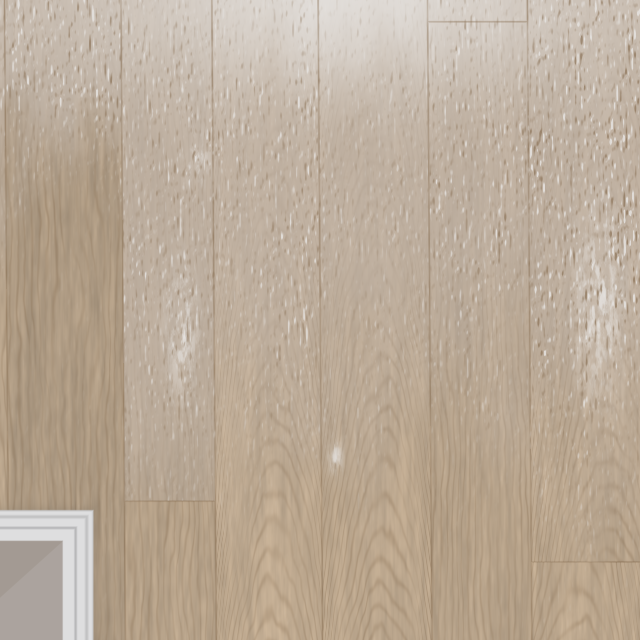
This texture is drawn by a Shadertoy shader. Its source:

```glsl
#define SEAM_WIDTH 0.0011
#define SEAM_SLANT 0.007
#define RING_COUNT 24.0
#define STRAIGHT_LINES 15.0
#define GRAIN_DEPTH 0.30
#define RELIEF_SCALE vec2(215.0, 105.0)
#define OAK vec3(0.725, 0.645, 0.548)
#define OAK_DARK vec3(0.53, 0.43, 0.32)
#define SHEEN vec3(0.762, 0.715, 0.672)
#define GLARE vec3(0.90, 0.89, 0.88)
#define FRAME_CORNER vec2(0.146, 0.203)
#define FRAME_WIDTH 0.048

// Per plank traits, from left to right
const float SEAM[8] = float[](-0.15, 0.007, 0.189, 0.331, 0.497, 0.668, 0.824, 1.012);
const float JOINT[7] = float[](-1.0, -1.0, 0.217, -1.0, -1.0, 0.966, 0.122);
const float SHEEN_START[7] = float[](0.70, 0.77, 0.24, 0.40, 0.40, 0.40, 0.36);
const float ARCHED[7] = float[](0.0, 0.0, 0.1, 1.0, 1.0, 0.0, 1.0);
const float ROUGH[7] = float[](0.5, 0.9, 0.65, 0.65, 0.45, 0.7, 1.2);
const float TONE[7] = float[](0.99, 0.95, 0.98, 1.025, 1.0, 0.985, 1.0);

// Bright reflections: centre and radii
const vec4 SPOT[4] = vec4[](vec4(0.938, 0.53, 0.033, 0.13), vec4(0.308, 0.75, 0.018, 0.035),
                           vec4(0.285, 0.48, 0.022, 0.09), vec4(0.525, 0.285, 0.010, 0.025));

float hash(vec2 p) {
    vec3 q = fract(p.xyx * 0.1031);
    q += dot(q, q.yzx + 33.33);
    return fract((q.x + q.y) * q.z);
}

float noise(vec2 p) {
    vec2 i = floor(p), f = fract(p);
    f = f * f * (3.0 - 2.0 * f);
    return mix(mix(hash(i), hash(i + vec2(1, 0)), f.x),
               mix(hash(i + vec2(0, 1)), hash(i + vec2(1, 1)), f.x), f.y);
}

float fbm(vec2 p) {
    float sum = 0.0, amp = 0.5;
    for (int i = 0; i < 4; i++) {
        sum += amp * noise(p);
        p = p * 2.03 + 17.1;
        amp *= 0.5;
    }
    return sum;
}

// Brushed surface height, finer across the grain than along it
float relief(vec2 p) {
    p.y += 0.35 * p.x;
    return 0.65 * noise(p * RELIEF_SCALE + 40.0) + 0.35 * noise(p * RELIEF_SCALE * vec2(1.3, 0.4) + 90.0);
}

// Bare oak: arched or straight growth lines, pores and slow tone drift
vec3 oak(vec2 p, float across, float arched, float tone, float seed) {
    vec2 offset = vec2(seed * 13.7 + 20.0, seed * 7.3 + 20.0);
    float warp = fbm(p * vec2(17.0, 5.0) + offset) - 0.5;
    float bow = across + 0.12 * sin(seed * 4.0);
    float rings = RING_COUNT * (p.y + 1.4 * bow * bow + 0.14 * warp);
    float lines = STRAIGHT_LINES * (across + 0.25 * warp);
    float phase = mix(lines, rings, arched);
    float growth = pow(0.5 + 0.5 * sin(6.2832 * phase), 4.0);
    growth *= 0.15 + noise(p * vec2(50.0, 7.0) + offset);
    float pores = fbm(p * vec2(130.0, 9.0) + offset) - 0.47;
    float fibre = noise(p * vec2(260.0, 45.0) + offset) - 0.5;
    float drift = fbm(p * vec2(16.0, 2.5) + offset + 50.0) - 0.47;
    vec3 wood = OAK * tone * (1.0 + 0.17 * pores + 0.06 * fibre + 0.09 * drift);
    return mix(wood, OAK_DARK, GRAIN_DEPTH * growth);
}

// White moulding around a grey panel in the lower left corner
vec3 frame(vec2 p, float depth, float px) {
    float t = depth / FRAME_WIDTH;
    float outer = 1.0 - smoothstep(0.0, 0.10, abs(t - 0.22));
    float inner = 1.0 - smoothstep(0.0, 0.08, abs(t - 0.58));
    vec3 moulding = vec3(0.87, 0.87, 0.875) - 0.11 * outer - 0.15 * inner;
    moulding -= 0.10 * (1.0 - smoothstep(0.0, 0.08, t));
    float facet = smoothstep(-px, px, 0.9 * p.x + 0.066 - p.y);
    vec3 panel = mix(vec3(0.64, 0.605, 0.575), vec3(0.67, 0.64, 0.62), facet);
    return mix(moulding, panel, smoothstep(-px, px, depth - FRAME_WIDTH));
}

void mainImage(out vec4 fragColor, in vec2 fragCoord) {
    vec2 uv = fragCoord / iResolution.xy;
    float px = 1.0 / min(iResolution.x, iResolution.y);

    // Find the plank and the distance to its edges
    vec2 p = vec2(uv.x - SEAM_SLANT * (1.0 - uv.y), uv.y);
    int id = 0;
    for (int i = 1; i < 7; i++) if (p.x > SEAM[i]) id = i;
    float across = (p.x - SEAM[id]) / (SEAM[id + 1] - SEAM[id]) - 0.5;
    float side = min(abs(p.x - SEAM[id]), abs(SEAM[id + 1] - p.x));
    float end = abs(p.y - JOINT[id]);
    float seed = float(id) + 7.0 * step(p.y, JOINT[id]);
    vec3 color = oak(p, across, ARCHED[id], TONE[id], seed);

    // Sheen that grows towards the top of the floor
    float cloud = fbm(p * vec2(14.0, 6.0) + 30.0) - 0.47;
    float start = SHEEN_START[id];
    float spread = 0.45 * (1.0 - start);
    float sheen = smoothstep(start - spread, start + spread, p.y + 0.25 * cloud);
    sheen *= max(step(JOINT[id], p.y), step(0.5, JOINT[id]));
    color = mix(color, SHEEN, 0.66 * sheen);

    // Glare along the top and in scattered spots
    float middle = exp(-pow((uv.x - 0.54) / 0.30, 2.0));
    float glare = smoothstep(0.72, 1.04, p.y + 0.12 * cloud) * (0.25 + 0.65 * middle);
    float fleck = smoothstep(0.35, 0.65, fbm(p * vec2(130.0, 45.0)));
    for (int i = 0; i < 4; i++) {
        vec2 q = (uv - SPOT[i].xy) / SPOT[i].zw;
        glare += exp(-dot(q, q)) * (0.15 + 0.7 * fleck);
    }
    color = mix(color, GLARE, clamp(glare, 0.0, 0.9));

    // Sparse bright glints and shaded hollows of the brushed relief
    float slope = relief(p) - relief(p + vec2(0.0028, -0.0035));
    float strength = ROUGH[id] * (0.06 + sheen) * (1.0 - 0.5 * middle * smoothstep(0.85, 1.0, p.y));
    strength *= 0.45 + 1.1 * noise(p * vec2(32.0, 14.0) + 60.0);
    float glint = smoothstep(0.10, 0.55, slope);
    float hollow = smoothstep(0.06, 0.55, -slope);
    color = mix(color, GLARE, clamp(1.0 * glint * strength, 0.0, 0.85));
    color = mix(color, OAK_DARK, clamp(0.6 * hollow * strength, 0.0, 0.65));

    // Seams and end joints
    float gap = 1.0 - smoothstep(SEAM_WIDTH - px, SEAM_WIDTH + px, min(side, end));
    color = mix(color, OAK_DARK, gap * (0.25 + 0.4 * noise(p * vec2(25.0, 40.0))));

    // Framed panel
    vec2 inset = FRAME_CORNER - uv;
    float depth = min(inset.x, inset.y);
    color *= 1.0 - 0.08 * exp(-max(-depth, 0.0) / 0.01);
    color = mix(color, frame(uv, depth, px), smoothstep(-px, px, depth));
    fragColor = vec4(color, 1.0);
}
```
